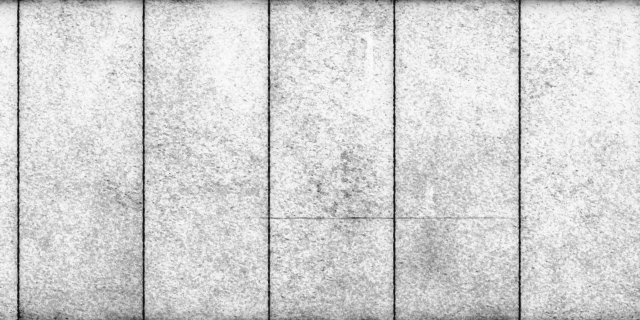
Reproduce this texture procedurally as a Shadertoy shader.

```glsl
const float PANEL_WIDTH = 0.3917;   // lengths are in canvas heights
const float FIRST_SEAM = 0.0573;
const float SEAM_HALF_WIDTH = 0.0027;
const float SEAM_WOBBLE = 0.0013;
const float SEAM_SHADOW = 0.17;
const float SEAM_TONE = 0.06;
const float CRACK_HEIGHT = 0.318;
const float MOTTLE = 0.27;
const float GRAIN = 0.22;
const float PIT_DEPTH = 0.24;
const float WHITE_KNEE = 0.88;
const float WHITE_RANGE = 0.11;
const vec3 TINT = vec3(1.0);
const float PANEL_TONE[6] = float[6](0.885, 0.845, 0.88, 0.885, 0.84, 0.905);

float hash(vec2 p) {
    vec3 q = fract(p.xyx * vec3(0.1031, 0.1030, 0.0973));
    q += dot(q, q.yzx + 33.33);
    return fract((q.x + q.y) * q.z);
}

float noise(vec2 p) {
    vec2 i = floor(p), f = fract(p);
    f = f * f * (3.0 - 2.0 * f);
    return mix(mix(hash(i), hash(i + vec2(1, 0)), f.x),
               mix(hash(i + vec2(0, 1)), hash(i + vec2(1, 1)), f.x), f.y);
}

float fbm(vec2 p) {
    float sum = 0.0, weight = 0.5;
    for (int i = 0; i < 5; i++) {
        sum += weight * noise(p);
        p = mat2(1.6, 1.2, -1.2, 1.6) * p + 17.3;
        weight *= 0.5;
    }
    return sum / 0.96875;
}

// Soft elliptical mask, one at its centre
float blob(vec2 p, vec2 center, vec2 radius) {
    vec2 d = (p - center) / radius;
    return exp(-dot(d, d));
}

// Scattered flat pits; each cell may hold one
float pits(vec2 p, float cells, float chance, float aa) {
    vec2 q = p * cells, id = floor(q);
    vec2 center = 0.35 + 0.3 * vec2(hash(id + 3.1), hash(id + 8.7));
    float radius = mix(0.06, 0.24, hash(id + 5.3));
    vec2 d = fract(q) - center;
    d.y += 0.5 * d.x * (hash(id + 1.9) - 0.5);
    float edge = length(d * vec2(0.65, 1.1)) - radius;
    return step(hash(id), chance) * (1.0 - smoothstep(-aa * cells, aa * cells, edge));
}

float concrete(vec2 p, float panel, float aa) {
    vec2 local = p + panel * vec2(3.7, 9.1);
    float tone = PANEL_TONE[int(clamp(panel + 1.0, 0.0, 5.0))];

    // Broad clouds, lighter above and greyer below
    tone += MOTTLE * (fbm(local * 4.5) - 0.5);
    tone += 0.17 * (fbm(local * 22.0) - 0.5);
    tone += 0.07 * smoothstep(0.4, 0.75, p.y) - 0.07 * smoothstep(0.36, 0.05, p.y);

    // Fine grain on tilted axes
    vec2 tilted = mat2(0.96, 0.28, -0.28, 0.96) * local;
    tone += GRAIN * (noise(tilted * vec2(135.0, 190.0)) - 0.5);
    tone += 0.8 * GRAIN * (noise(tilted.yx * 270.0 + 9.0) - 0.5);

    // Small pits and eroded patches
    float worn = 0.7 * smoothstep(0.48, 0.72, fbm(local * 5.0 + 40.0));
    worn = max(worn, blob(p, vec2(1.06, 0.45), vec2(0.17, 0.22)));
    tone -= PIT_DEPTH * pits(local, 72.0, 0.02 + 0.10 * worn, aa);
    tone -= PIT_DEPTH * pits(tilted, 118.0, 0.03 + 0.12 * worn, aa);
    float flakes = smoothstep(0.54, 0.68, fbm(tilted * vec2(48.0, 78.0)));
    tone -= 0.17 * flakes * worn;

    // Stains, vertical runs and pale spills
    float rough = fbm(p * 45.0);
    tone -= 0.18 * blob(p, vec2(0.13, 0.47), vec2(0.035, 0.04)) * rough;
    tone -= 0.20 * blob(p, vec2(1.12, 0.34), vec2(0.10, 0.05)) * rough;
    tone -= 0.20 * blob(p, vec2(1.34, 0.25), vec2(0.03, 0.09)) * rough;
    float runs = smoothstep(0.55, 0.85, noise(vec2(p.x * 55.0 + 2.0 * rough, p.y * 3.0)));
    tone -= 0.04 * runs * smoothstep(0.3, 0.9, p.y);
    float taper = mix(0.026, 0.012, smoothstep(0.33, 0.44, p.y));
    float spill = blob(p, vec2(1.342, 0.37), vec2(taper, 0.065))
                + 0.8 * blob(p, vec2(1.155, 0.80), vec2(0.016, 0.14));
    tone += 0.15 * smoothstep(0.35, 0.65, spill + 1.2 * (rough - 0.5));
    return tone;
}

void mainImage(out vec4 fragColor, in vec2 fragCoord) {
    vec2 p = fragCoord / iResolution.y;
    float aa = 1.0 / iResolution.y;
    float column = (p.x - FIRST_SEAM) / PANEL_WIDTH;
    float tone = concrete(p, floor(column), aa);

    // Soft shoulder keeps texture in the highlights
    float over = max(tone - WHITE_KNEE, 0.0);
    tone = min(tone, WHITE_KNEE) + WHITE_RANGE * (1.0 - exp(-over / WHITE_RANGE));

    // Hairline crack, fading out along its length
    float crackY = CRACK_HEIGHT + 0.003 * (noise(vec2(p.x * 18.0, 2.0)) - 0.5);
    float crack = 1.0 - smoothstep(0.0, 0.0015 + aa, abs(p.y - crackY));
    float reach = smoothstep(0.72, 0.92, p.x) * (1.0 - smoothstep(1.2, 1.8, p.x));
    tone -= 0.40 * crack * reach * (0.3 + 0.7 * noise(vec2(p.x * 45.0, 7.0)));

    // Grime along the top and bottom edges
    float ragged = 0.4 + 1.2 * fbm(p * vec2(14.0, 50.0));
    tone -= 0.42 * ragged * exp(-(1.0 - p.y) / 0.016);
    tone -= 0.26 * ragged * exp(-p.y / 0.020);

    // Dark seams with finely chipped edges and a soft shadow
    float seamDistance = abs(fract(column + 0.5) - 0.5) * PANEL_WIDTH;
    float chip = SEAM_WOBBLE * (2.0 * noise(vec2(p.x * 200.0, p.y * 170.0)) - 1.0);
    tone -= SEAM_SHADOW * ragged * exp(-seamDistance / 0.009);
    float seam = 1.0 - smoothstep(-aa, aa, seamDistance - SEAM_HALF_WIDTH - chip);
    tone = mix(tone, SEAM_TONE, seam);

    fragColor = vec4(TINT * clamp(tone, 0.0, 1.0), 1.0);
}
```
